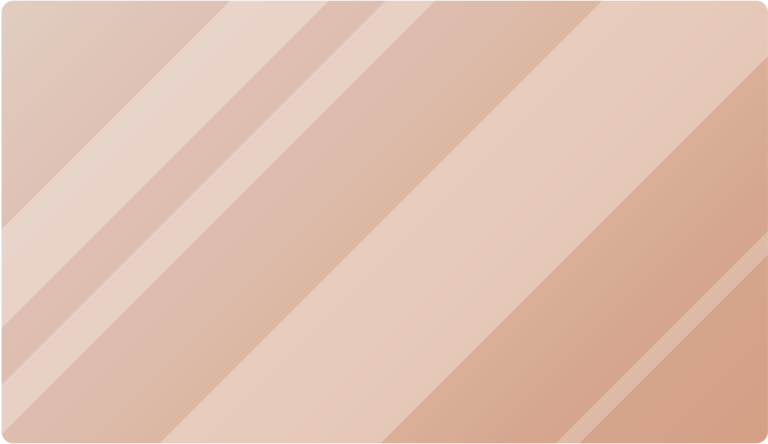
Write a WebGL 1 fragment shader that draws this background.

```glsl
precision highp float;
// A rounded card with a warm diagonal gradient from pale sand to terracotta,
// crossed by translucent light bands. One coordinate, measured down and right
// from the top left corner in canvas heights, drives both gradient and bands.

uniform vec2 u_resolution;

// Gradient colours, from the top left corner to the bottom right
const vec3 SAND = vec3(0.882, 0.808, 0.757);
const vec3 BLUSH = vec3(0.872, 0.759, 0.708);
const vec3 ROSE = vec3(0.869, 0.737, 0.678);
const vec3 TAN = vec3(0.863, 0.722, 0.641);
const vec3 CLAY = vec3(0.851, 0.686, 0.596);
const vec3 CORAL = vec3(0.839, 0.651, 0.563);
const vec3 TERRACOTTA = vec3(0.829, 0.627, 0.525);

// Light bands: start, end and opacity
const vec3 BAND_UPPER = vec3(0.520, 0.743, 0.32);
const vec3 BAND_NARROW = vec3(0.870, 0.982, 0.30);
const vec3 BAND_WIDE = vec3(1.358, 1.856, 0.31);
const vec3 BAND_THIN = vec3(2.250, 2.303, 0.24);
const vec3 BAND_LIGHT = vec3(1.0, 0.985, 0.975);

// Card outline, in canvas heights
const vec3 PAGE = vec3(1.0);
const float CORNER_RADIUS = 0.027;
const float LEFT_MARGIN = 0.0034;
const float EDGE_MARGIN = 0.0015;

float ramp(float a, float b, float x) {
  return clamp((x - a) / (b - a), 0.0, 1.0);
}

vec3 warmGradient(float d) {
  vec3 c = mix(SAND, BLUSH, ramp(0.0, 0.50, d));
  c = mix(c, ROSE, ramp(0.50, 1.10, d));
  c = mix(c, TAN, ramp(1.10, 1.32, d));
  c = mix(c, CLAY, ramp(1.32, 1.90, d));
  c = mix(c, CORAL, ramp(1.90, 2.15, d));
  return mix(c, TERRACOTTA, ramp(2.15, 2.73, d));
}

// Opacity of one band, softened at both sides
float bandCover(vec3 band, float d, float soft) {
  float inside = smoothstep(-soft, soft, d - band.x)
               * smoothstep(-soft, soft, band.y - d);
  return inside * band.z;
}

float roundedBox(vec2 p, vec2 halfSize, float radius) {
  vec2 q = abs(p) - halfSize + radius;
  return length(max(q, 0.0)) + min(max(q.x, q.y), 0.0) - radius;
}

void main() {
  float pixel = 1.0 / u_resolution.y;
  vec2 p = gl_FragCoord.xy * pixel;
  float aspect = u_resolution.x * pixel;
  float diagonal = p.x + 1.0 - p.y;

  // Gradient and bands
  float soft = 1.1 * pixel;
  float light = bandCover(BAND_UPPER, diagonal, soft)
              + bandCover(BAND_NARROW, diagonal, soft)
              + bandCover(BAND_WIDE, diagonal, soft)
              + bandCover(BAND_THIN, diagonal, soft);
  vec3 color = mix(warmGradient(diagonal), BAND_LIGHT, light);

  // Rounded card on the page
  vec2 low = vec2(LEFT_MARGIN, EDGE_MARGIN);
  vec2 high = vec2(aspect, 1.0 - EDGE_MARGIN);
  float card = roundedBox(p - 0.5 * (low + high), 0.5 * (high - low), CORNER_RADIUS);
  color = mix(color, PAGE, smoothstep(-0.7 * pixel, 0.7 * pixel, card));

  gl_FragColor = vec4(color, 1.0);
}
```
